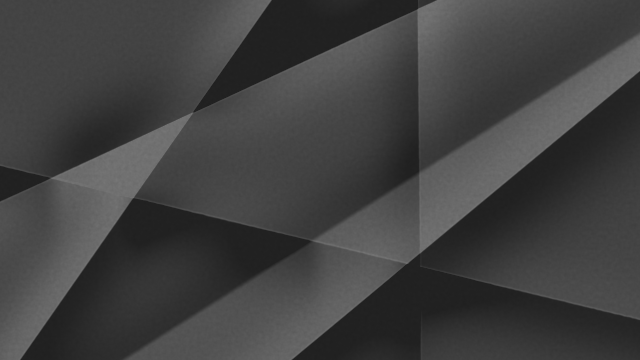
Write a Shadertoy shader that draws this background.

```glsl
vec2 hashGradient(vec2 cell) {
    vec2 h = vec2(dot(cell, vec2(127.1, 311.7)), dot(cell, vec2(269.5, 183.3)));
    return 2.0 * fract(sin(h) * 43758.5) - 1.0;
}

float gradientNoise(vec2 p) {
    vec2 i = floor(p), f = fract(p);
    vec2 u = f * f * (3.0 - 2.0 * f);
    vec2 e = vec2(0.0, 1.0);
    float low = mix(dot(hashGradient(i), f),
                    dot(hashGradient(i + e.yx), f - e.yx), u.x);
    float high = mix(dot(hashGradient(i + e.xy), f - e.xy),
                     dot(hashGradient(i + e.yy), f - e.yy), u.x);
    return mix(low, high, u.y);
}

// Soft window that is one between two positions
float span(float x, float start, float end) {
    return smoothstep(start - 0.04, start + 0.04, x)
         * (1.0 - smoothstep(end - 0.04, end + 0.04, x));
}

float falloff(float d, float width) {
    return exp(-d * d / (width * width));
}

// Fold from a to b: glow on its left, shadow on its right
// strength and width hold (glow, shadow)
float fold(vec2 p, vec2 a, vec2 b, vec2 strength, vec2 width, float blur, float rim) {
    vec2 along = normalize(b - a);
    float d = dot(p - a, vec2(-along.y, along.x));
    float lit = smoothstep(-blur, blur, d);
    float shade = mix(-strength.y * falloff(d, width.y),
                      strength.x * falloff(d, width.x), lit);
    return shade + rim * falloff(d - 0.002, 0.003);
}

void mainImage(out vec4 fragColor, in vec2 fragCoord) {
    vec2 p = fragCoord / iResolution.y;
    p.x *= 1.7778 * iResolution.y / iResolution.x;
    float pixel = 1.0 / iResolution.y;

    // Slightly ragged creases
    vec2 q = p + 0.0012 * gradientNoise(p * 70.0);
    float tone = 0.265;

    // Steep fold at the left
    float steepShadow = 0.13 - 0.06 * span(p.y, 0.46, 0.68);
    tone += fold(q, vec2(0.056, 0.0), vec2(0.755, 1.0),
                 vec2(0.15, steepShadow), vec2(0.11, 0.13), pixel, 0.02);

    // Rising fold from the left side to the top
    float risingShadow = mix(0.07, 0.15, smoothstep(0.05, 0.25, p.x));
    tone += fold(q, vec2(1.215, 1.0), vec2(0.0, 0.44),
                 vec2(0.11, risingShadow), vec2(0.12, 0.13), pixel, 0.035);

    // Long falling fold
    float fallingShadow = 0.12 * (1.0 - span(p.x, 0.15, 0.36)
                                - 0.8 * span(p.x, 0.88, 1.12));
    tone += fold(q, vec2(0.0, 0.539), vec2(1.778, 0.111),
                 vec2(0.035, fallingShadow), vec2(0.12, 0.14), pixel, 0.05);

    // Upright fold
    float uprightGlow = 0.08 * smoothstep(0.25, 1.0, p.y);
    tone += fold(q, vec2(1.16, 1.0), vec2(1.169, 0.0),
                 vec2(uprightGlow, 0.075), vec2(0.1, 0.1), pixel, 0.025);

    // Diagonal beam: crisp lower edge, blurred upper edge
    tone += fold(q, vec2(0.81, 0.0), vec2(1.778, 0.803),
                 vec2(0.12, 0.165), vec2(0.12, 0.17), pixel, 0.03);
    tone += fold(q, vec2(1.778, 0.907), vec2(0.343, 0.0),
                 vec2(0.06, 0.08), vec2(0.18, 0.12), 0.008, 0.0);

    // Tone limits and leather grain
    tone = clamp(tone, 0.13, 0.44);
    float grain = gradientNoise(p * 95.0) + 0.6 * gradientNoise(p * 190.0);
    tone += 0.07 * tone * grain;

    fragColor = vec4(vec3(tone), 1.0);
}
```
